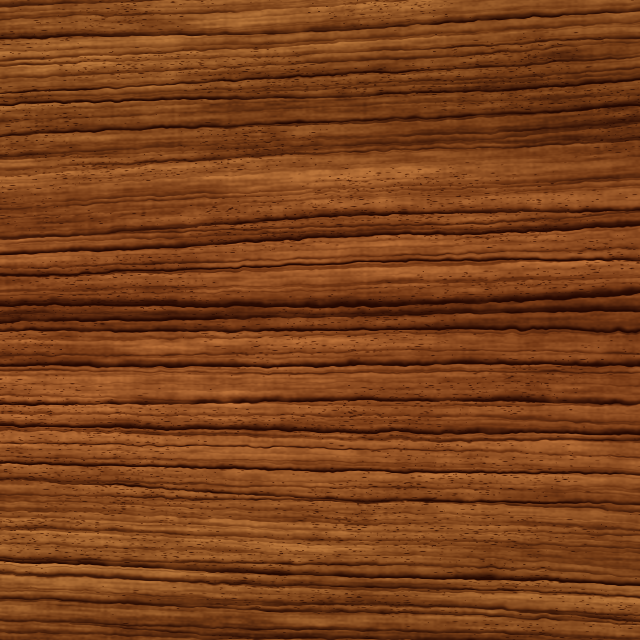
Write a WebGL 1 fragment shader that draws this texture.

```glsl
precision highp float;
// Polished rosewood: dark, ragged grain lines, fine fibres and short pores.
uniform vec2 u_resolution;

const vec3 DARK_WOOD = vec3(0.13, 0.025, 0.003);
const vec3 MID_WOOD = vec3(0.45, 0.222, 0.080);
const vec3 LIGHT_WOOD = vec3(0.70, 0.43, 0.215);

float hash(vec2 p) {
  vec3 q = fract(p.xyx * vec3(0.1031, 0.1030, 0.0973));
  q += dot(q, q.yzx + 33.33);
  return fract((q.x + q.y) * q.z);
}

float noise(vec2 p) {
  vec2 cell = floor(p);
  vec2 f = fract(p);
  f = f * f * (3.0 - 2.0 * f);
  float low = mix(hash(cell), hash(cell + vec2(1.0, 0.0)), f.x);
  float high = mix(hash(cell + vec2(0.0, 1.0)), hash(cell + 1.0), f.x);
  return mix(low, high, f.y);
}

// Noise centred on zero.
float wave(vec2 p) {
  return noise(p) - 0.5;
}

// Height across the grain: fibres fan out to the right and bend gently.
float grainHeight(vec2 p) {
  float slope = mix(-0.035, 0.05, smoothstep(0.1, 0.85, p.y));
  return p.y - slope * p.x + 0.010 * wave(p * vec2(2.5, 6.0));
}

// Small bumps along the edges of the grain lines.
float raggedness(vec2 p) {
  float bumps = 0.0032 * wave(p * vec2(16.0, 28.0) + 17.0);
  bumps += 0.0030 * wave(p * vec2(60.0, 80.0) + 41.0);
  return bumps + 0.0014 * wave(p * vec2(150.0, 160.0) + 67.0);
}

// Darkness of one line: crisp lower edge, dense core, halo fading upward.
float lineProfile(float d, float edge, float core, float halo) {
  float above = max(d, 0.0);
  float body = 0.64 * exp(-above * above / (core * core));
  return smoothstep(-edge, 0.0, d) * (body + 0.36 * exp(-above / halo));
}

// Light left over by a stack of irregularly spaced grain lines.
float grainLines(float x, float height, float count, float strength, float seed) {
  float v = height * count;
  float base = floor(v);
  float light = 1.0;
  for (int k = -3; k <= 1; k++) {
    float id = base + float(k);
    vec2 key = vec2(id, seed);
    float drift = wave(vec2(x * 1.6, id * 3.0 + seed));
    float center = id + 0.5 + 0.85 * (hash(key) - 0.5) + 0.6 * drift;
    float core = mix(0.07, 0.24, hash(key + 11.0));
    core *= mix(0.7, 1.3, noise(vec2(x * 9.0, id * 9.0 + seed + 30.0)));
    float halo = mix(0.10, 0.50, hash(key + 23.0));
    float weight = mix(0.4, 1.3, hash(key + 37.0));
    weight *= mix(0.6, 1.3, noise(vec2(x * 4.0, id * 5.0 + seed + 60.0)));
    weight *= mix(0.75, 1.2, noise(vec2(x * 45.0, id * 7.0 + seed + 90.0)));
    float darkness = lineProfile(v - center, 0.0020 * count, core, halo);
    light *= 1.0 - min(strength * weight, 1.0) * darkness;
  }
  return light;
}

// Short dark dashes of varied depth, one at most per cell.
float pores(vec2 p, vec2 count, float density, float seed) {
  vec2 q = p * count;
  q.x += 7.0 * hash(vec2(floor(q.y), seed));
  vec2 cell = floor(q);
  float present = step(hash(cell + seed), density);
  float depth = mix(0.3, 1.0, hash(cell + seed + 3.0));
  float halfLength = mix(0.15, 0.48, hash(cell + seed + 5.0));
  vec2 center = vec2(0.5, mix(0.42, 0.58, hash(cell + seed + 9.0)));
  vec2 d = abs(fract(q) - center) / vec2(halfLength, 0.40);
  return present * depth * (1.0 - smoothstep(0.25, 1.0, length(d)));
}

vec3 woodColor(float tone) {
  vec3 lower = mix(DARK_WOOD, MID_WOOD, clamp(tone * 2.0, 0.0, 1.0));
  return mix(lower, LIGHT_WOOD, clamp(tone * 2.0 - 1.0, 0.0, 1.1));
}

void main() {
  vec2 p = gl_FragCoord.xy / u_resolution.y;
  float height = grainHeight(p);
  float ragged = height + raggedness(p);
  vec2 g = vec2(p.x, height);
  float heart = 1.0 - smoothstep(0.08, 0.38, abs(height - 0.48));

  // Broad bands, fibres and faint upright rays
  float tone = 0.83 + 0.28 * wave(g * vec2(1.2, 10.0));
  tone += 0.42 * wave(vec2(p.x, ragged) * vec2(2.0, 32.0) + 7.0);
  tone += 0.28 * wave(g * vec2(8.0, 120.0) + 5.0);
  tone += 0.28 * wave(g * vec2(30.0, 270.0) + 29.0);
  tone += 0.08 * wave(p * vec2(170.0, 22.0) + 53.0);
  tone += 0.12 * wave(p * vec2(200.0, 330.0));
  tone *= 1.0 - 0.14 * smoothstep(0.35, 1.0, p.x);

  // Strong, secondary and hairline grain
  tone *= grainLines(p.x, ragged, 27.0, mix(0.88, 1.2, heart), 3.0);
  tone *= grainLines(p.x, ragged, 43.0, 0.52, 71.0);
  tone *= grainLines(p.x, ragged, 85.0, 0.20, 29.0);

  // Pores gather in patches
  float density = 0.30 * smoothstep(0.25, 0.8, noise(g * vec2(5.0, 26.0) + 83.0));
  tone *= 1.0 - 0.7 * pores(g, vec2(66.0, 310.0), density, 13.0);
  tone *= 1.0 - 0.6 * pores(g, vec2(100.0, 350.0), density, 47.0);

  // Redder heartwood, yellower outer wood
  vec3 tint = mix(vec3(0.99, 1.02, 0.99), vec3(1.01, 0.98, 0.97), heart);
  gl_FragColor = vec4(woodColor(tone) * tint, 1.0);
}
```
